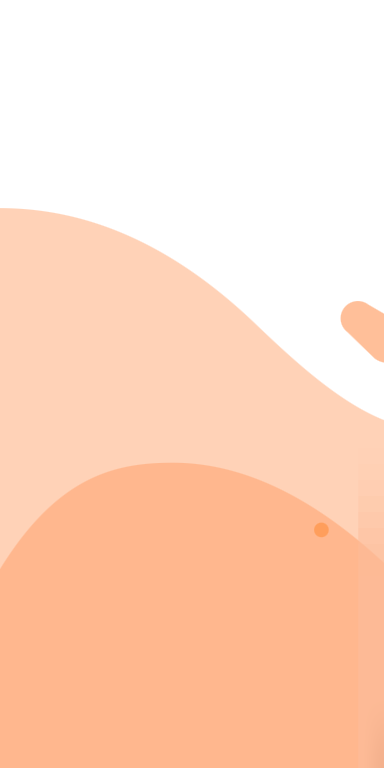
Reproduce this background procedurally as a WebGL 2 fragment shader.

```glsl
#version 300 es
precision highp float;
// Peach hills on white, with a drifting blob, a small dot and a soft strip at the right.
uniform vec2 u_resolution;
out vec4 outColor;

// Cubic through knots a and b (x, height, slope).
float hermite(float x, vec3 a, vec3 b) {
    float w = b.x - a.x;
    float t = (x - a.x) / w;
    float s = t * t * (3.0 - 2.0 * t);
    float u = 1.0 - t;
    return mix(a.y, b.y, s) + w * t * u * (u * a.z - t * b.z);
}

// Smooth curve through three knots.
float ridge(float x, vec3 a, vec3 b, vec3 c) {
    return x < b.x ? hermite(x, a, b) : hermite(x, b, c);
}

// Capsule whose radius grows from ra to rb.
float taperedCapsule(vec2 p, vec2 a, vec2 b, float ra, float rb) {
    vec2 ab = b - a;
    float h = clamp(dot(p - a, ab) / dot(ab, ab), 0.0, 1.0);
    return length(p - a - h * ab) - mix(ra, rb, h);
}

// Antialiased coverage of the region where d is negative.
float cover(float d) {
    return clamp(0.5 - d / max(fwidth(d), 1e-5), 0.0, 1.0);
}

void main() {
    // Width is 1, y runs down from the top edge.
    vec2 p = vec2(gl_FragCoord.x, u_resolution.y - gl_FragCoord.y) / u_resolution.x;
    vec3 color = vec3(1.0);

    // Pale back hill
    float backTop = ridge(p.x, vec3(0.0, 0.542, 0.0), vec3(0.667, 0.845, 0.96), vec3(1.0, 1.094, 0.4));
    color = mix(color, vec3(1.0, 0.822, 0.716), cover(backTop - p.y));

    // Blob leaving through the right edge
    float blob = taperedCapsule(p, vec2(0.932, 0.829), vec2(1.01, 0.888), 0.045, 0.057);
    color = mix(color, vec3(1.0, 0.75, 0.6), cover(blob));

    // Front hill
    float frontTop = ridge(p.x, vec3(0.0, 1.482, -1.62), vec3(0.45, 1.205, 0.0), vec3(1.0, 1.466, 0.93));
    color = mix(color, vec3(1.0, 0.718, 0.555), cover(frontTop - p.y));

    // Stepped translucent strip, darker in the bottom corner
    float band = floor(p.y * 24.0) / 24.0;
    float strip = cover(0.933 - p.x) * smoothstep(1.13, 1.55, band);
    color = mix(color, vec3(0.99, 0.733, 0.596), 0.8 * strip);
    float corner = smoothstep(0.94, 1.0, p.x) * smoothstep(1.8, 2.0, p.y);
    color = mix(color, vec3(0.93, 0.67, 0.53), 0.6 * corner);

    // Orange dot
    float dotEdge = length(p - vec2(0.837, 1.38)) - 0.019;
    color = mix(color, vec3(1.0, 0.62, 0.36), cover(dotEdge));

    outColor = vec4(color, 1.0);
}
```
